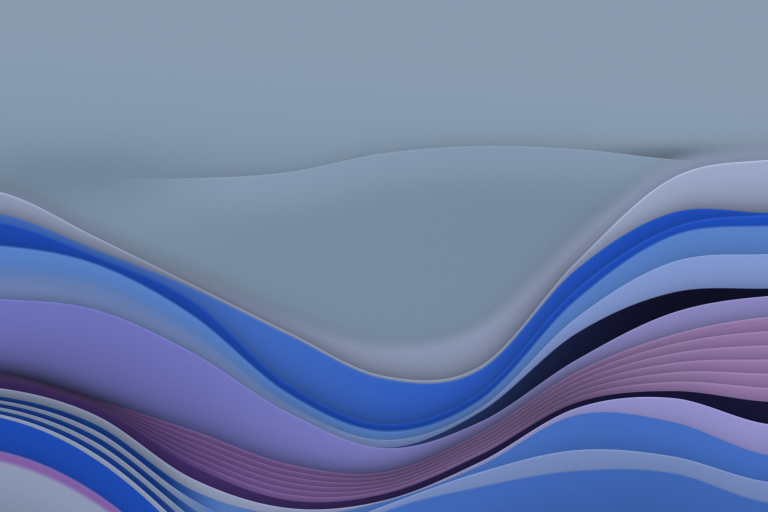
A WebGL 2 fragment shader for this background:

```glsl
#version 300 es
precision highp float;
// Draws flowing satin ribbons in blue, lavender and pink below a misty grey-blue sky.

uniform vec2 u_resolution;
out vec4 outColor;

const vec3 MIST = vec3(0.54, 0.61, 0.685);
const vec3 HAZE = vec3(0.495, 0.575, 0.66);
const vec3 PALE = vec3(0.55, 0.59, 0.70);
const vec3 LAVENDER = vec3(0.52, 0.51, 0.72);
const vec3 PURPLE = vec3(0.41, 0.42, 0.69);
const vec3 PINK = vec3(0.58, 0.47, 0.66);
const vec3 MAUVE = vec3(0.47, 0.35, 0.60);
const vec3 MAROON = vec3(0.24, 0.17, 0.38);
const vec3 NIGHT = vec3(0.06, 0.06, 0.14);
const vec3 ROYAL = vec3(0.11, 0.27, 0.65);
const vec3 BLUE = vec3(0.25, 0.40, 0.71);
const vec3 SKY = vec3(0.33, 0.48, 0.74);
const vec3 ICE = vec3(0.46, 0.54, 0.74);

float hash(vec2 p) {
  return fract(sin(dot(p, vec2(127.1, 311.7))) * 43758.5453);
}

float knot(mat3 k, int i) {
  i = clamp(i, 0, 8);
  return k[i / 3][i % 3];
}

// Signed distance below a smooth curve through nine evenly spaced heights
float below(vec2 p, mat3 k, float aspect) {
  float s = clamp(p.x, 0.0, 1.0) * 8.0;
  int i = min(int(s), 7);
  float t = s - float(i);
  float a = knot(k, i - 1), b = knot(k, i), c = knot(k, i + 1), e = knot(k, i + 2);
  float c1 = 0.5 * (c - a);
  float c2 = a - 2.5 * b + 2.0 * c - 0.5 * e;
  float c3 = 0.5 * (e - a) + 1.5 * (b - c);
  float height = b + t * (c1 + t * (c2 + t * c3));
  float slope = (c1 + t * (2.0 * c2 + 3.0 * t * c3)) * 8.0 / aspect;
  return (height - p.y) / sqrt(1.0 + slope * slope);
}

// Lays a sheet below the curve, with a lit rim and a shadow cast behind it
vec3 ribbon(vec3 base, vec2 p, mat3 k, vec3 left, vec3 right, float soft, float rim, float shade) {
  float d = below(p, k, u_resolution.x / u_resolution.y);
  float blur = max(soft, 0.8 / u_resolution.y);
  vec3 body = mix(left, right, smoothstep(0.2, 0.9, p.x));
  body *= mix(1.05, 0.95, smoothstep(0.0, 0.12, d));
  body += rim * exp(-d * d / 0.00001);
  base *= 1.0 - shade * exp(min(d, 0.0) / 0.018);
  return mix(base, body, smoothstep(-blur, blur, d));
}

float glow(vec2 p, vec2 center, vec2 size) {
  vec2 q = (p - center) / size;
  return exp(-dot(q, q));
}

void main() {
  vec2 p = gl_FragCoord.xy / u_resolution;

  // Sky and the distant hill
  vec3 col = mix(HAZE, MIST, smoothstep(0.6, 0.95, p.y + 0.12 * p.x));
  col *= 1.0 - 0.10 * glow(p, vec2(0.1, 0.66), vec2(0.16, 0.06));
  col *= 1.0 - 0.20 * glow(p, vec2(0.87, 0.695), vec2(0.08, 0.02));
  mat3 hill = mat3(.668, .654, .652, .664, .701, .715, .709, .689, .678);
  vec3 far = ribbon(col, p, hill, HAZE, HAZE * 0.98, 0.0, 0.02, 0.10);
  col = mix(col, far, smoothstep(0.12, 0.34, p.x));

  // Soft grey veil and pale crest
  mat3 veil = mat3(.629, .543, .463, .379, .326, .365, .539, .682, .711);
  col = ribbon(col, p, veil, PALE * 0.94, PALE * 0.96, 0.018, 0.0, 0.05);
  mat3 crest = mat3(.625, .537, .445, .352, .266, .285, .488, .652, .688);
  col = ribbon(col, p, crest, PALE, PALE * 1.06, 0.0, 0.10, 0.10);

  // Blue folds
  mat3 fold = mat3(.582, .512, .437, .346, .260, .277, .473, .584, .584);
  col = ribbon(col, p, fold, BLUE, ROYAL * 1.1, 0.002, 0.03, 0.22);
  mat3 streak = mat3(.566, .500, .414, .250, .172, .234, .434, .555, .580);
  col = ribbon(col, p, streak, ROYAL, ROYAL * 1.15, 0.003, 0.06, 0.12);
  mat3 silk = mat3(.520, .484, .385, .232, .158, .219, .414, .539, .559);
  col = ribbon(col, p, silk, SKY, SKY, 0.004, 0.03, 0.15);
  mat3 ice = mat3(.463, .437, .346, .209, .141, .203, .379, .488, .504);
  col = ribbon(col, p, ice, ICE * 0.93, ICE * 1.05, mix(0.03, 0.001, smoothstep(0.1, 0.5, p.x)), 0.03, 0.1);
  mat3 hollow = mat3(.416, .395, .312, .195, .125, .195, .348, .428, .436);
  col = ribbon(col, p, hollow, BLUE, NIGHT, 0.002, 0.0, 0.12);

  // Purple sheet and the fan of pink pleats
  mat3 sheet = mat3(.416, .395, .312, .195, .125, .176, .297, .389, .422);
  col = ribbon(col, p, sheet, PURPLE, LAVENDER, 0.001, 0.05, 0.10);
  mat3 fanTop = mat3(.271, .219, .160, .094, .078, .154, .273, .346, .381);
  mat3 fanEnd = mat3(.258, .203, .090, .023, .035, .111, .213, .236, .215);
  for (int i = 0; i < 6; i++) {
    float t = float(i) / 6.0;
    float dim = 1.0 - 0.3 * t * glow(p, vec2(0.7, 0.24), vec2(0.1, 0.12));
    vec3 left = mix(MAUVE, mix(MAROON, MAUVE, smoothstep(0.12, 0.36, p.x)), t);
    col = ribbon(col, p, fanTop * (1.0 - t) + fanEnd * t, left * dim, PINK * dim, 0.001, 0.06, 0.18);
  }
  col = ribbon(col, p, fanEnd, MAROON, NIGHT * 1.4, 0.001, 0.0, 0.2);

  // Lower pale edge and blue swells
  mat3 lip = mat3(.242, .189, .066, .008, .023, .098, .203, .223, .172);
  col = ribbon(col, p, lip, PALE, LAVENDER * 1.05, 0.001, 0.06, 0.15);
  mat3 swell = mat3(.225, .170, .043, -.006, .020, .090, .189, .176, .111);
  col = ribbon(col, p, swell, SKY * 0.9, BLUE, 0.002, 0.0, 0.10);
  mat3 foam = mat3(-.1, -.1, -.1, -.06, .012, .078, .121, .109, .059);
  col = ribbon(col, p, foam, ICE, ICE * 0.94, 0.001, 0.06, 0.08);
  mat3 base = mat3(-.1, -.1, -.1, -.1, 0., .049, .080, .076, .018);
  col = ribbon(col, p, base, BLUE, BLUE * 0.93, 0.003, 0.0, 0.06);

  // Striped corner at the lower left
  mat3 corner = mat3(.184, .102, -.064, -.3, -.4, -.4, -.4, -.4, -.4);
  vec3 nook = col;
  for (int i = 0; i < 6; i++) {
    float t = float(i) / 6.0;
    vec3 stripe = i % 2 == 0 ? ROYAL * 0.8 : PALE;
    nook = ribbon(nook, p, swell * (1.0 - t) + corner * t, stripe, stripe, 0.001, 0.03, 0.12);
  }
  nook = ribbon(nook, p, corner, ROYAL, ROYAL, 0.002, 0.0, 0.1);
  nook = ribbon(nook, p, corner - 0.065, MAUVE, MAUVE, 0.003, 0.05, 0.1);
  nook = ribbon(nook, p, corner - 0.085, PALE * 0.95, PALE, 0.006, 0.0, 0.0);
  col = mix(nook, col, smoothstep(0.2, 0.3, p.x));

  // Fine grain
  col += (hash(floor(p * 500.0)) - 0.5) * 0.008;
  outColor = vec4(clamp(col, 0.0, 1.0), 1.0);
}
```
